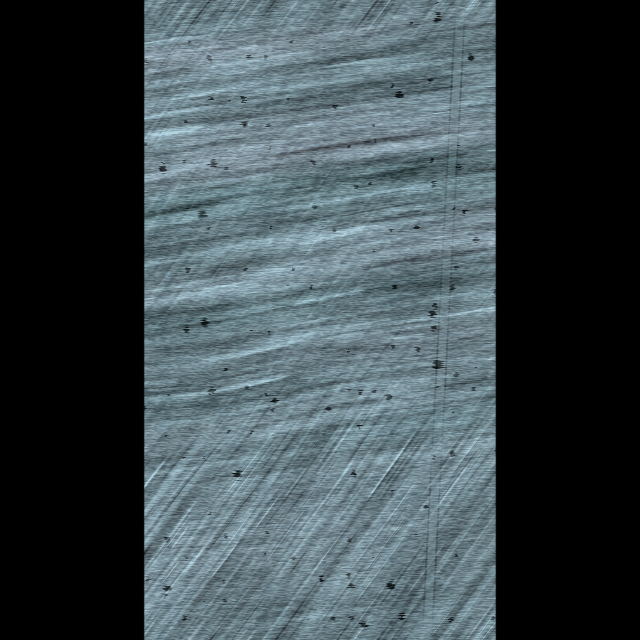
Write a WebGL 2 fragment shader that draws this texture.

```glsl
#version 300 es
precision highp float;
// Scratched blue-grey metal strip between two black side bands, tiling in both directions.
uniform vec2 u_resolution;
out vec4 fragColor;

float hash(vec2 p) {
    return fract(sin(dot(p, vec2(12.99, 78.23))) * 43758.55);
}

// Smooth random values along one row
float rowNoise(float along, float row) {
    along += 9.0 * hash(vec2(row, 3.7));
    float cell = floor(along);
    float f = fract(along);
    return mix(hash(vec2(cell, row)), hash(vec2(cell + 1.0, row)), f * f * (3.0 - 2.0 * f));
}

// Noise centred on zero; q.y wraps after one unit holding a whole number of rows
float streaks(vec2 q, float rows) {
    float y = q.y * rows;
    float f = fract(y);
    float low = floor(mod(floor(y) + 0.5, rows));
    float high = floor(mod(low + 1.5, rows));
    float a = rowNoise(q.x, low + rows);
    float b = rowNoise(q.x, high + rows);
    return mix(a, b, f * f * (3.0 - 2.0 * f)) - 0.5;
}

// Separate thin scratches, light or dark, one per segment of each row
float scratches(vec2 q, float rows) {
    float y = q.y * rows;
    float row = floor(mod(floor(y) + 0.5, rows)) + rows;
    float along = q.x + 9.0 * hash(vec2(row, 7.1));
    vec2 cell = vec2(floor(along), row);
    float centre = 0.3 + 0.4 * hash(cell + 0.3);
    float width = 0.08 + 0.2 * hash(cell + 1.7);
    float reach = 0.15 + 0.34 * hash(cell + 2.9);
    float across = 1.0 - smoothstep(0.0, width, abs(fract(y) - centre));
    float ends = 1.0 - smoothstep(reach * 0.6, reach, abs(fract(along) - 0.5));
    return across * ends * (2.0 * hash(cell + 5.3) - 0.9);
}

// Small dark pits with ragged outlines
float pits(vec2 p, float cells, float rough) {
    vec2 q = p * cells;
    vec2 cell = mod(floor(q), cells);
    vec2 centre = 0.3 + 0.4 * vec2(hash(cell + 0.6), hash(cell + 4.2));
    float radius = 0.05 + 0.12 * hash(cell + 8.4);
    float d = length(fract(q) - centre) + 0.15 * rough;
    return (1.0 - smoothstep(radius * 0.4, radius, d)) * step(0.8, hash(cell + 6.5));
}

void main() {
    vec2 p = gl_FragCoord.xy / u_resolution;
    float pixel = 1.0 / u_resolution.y;

    // Sheared coordinates of the two scratch directions
    float bend = 0.012 * streaks(vec2(p.x * 5.0, p.y), 5.0);
    vec2 shallow = vec2(p.x, p.y - 0.16 * p.x + bend);
    vec2 steep = vec2(p.x, p.y - 1.35 * p.x + 2.0 * bend);

    // Steep scratches rule the lower part, shallow ones the upper part
    float patches = streaks(vec2(p.x * 6.0, p.y), 7.0);
    float lower = 1.0 - smoothstep(0.2, 0.45, p.y + 0.2 * bend) + smoothstep(0.92, 1.0, p.y);
    float steepShare = clamp(0.22 + 0.7 * lower + 0.4 * patches, 0.1, 1.0);
    float shallowShare = 1.0 - 0.7 * lower;

    // Grain
    float grain = streaks(p * 190.0, 190.0);
    float coarse = streaks(p * 75.0, 75.0);
    float tone = 0.555 + 0.2 * grain + 0.14 * coarse + 0.07 * patches;

    // Shallow bands and scratches
    float bands = streaks(shallow * vec2(2.0, 1.0), 22.0);
    float lines = 0.22 * bands
        + 0.2 * streaks(shallow * vec2(5.0, 1.0), 70.0)
        + 0.2 * streaks(shallow * vec2(12.0, 1.0), 170.0)
        + 0.2 * scratches(shallow * vec2(3.0, 1.0), 34.0)
        + 0.16 * scratches(shallow * vec2(8.0, 1.0), 61.0);
    tone += shallowShare * lines;

    // Steep scratches
    float hatch = 0.15 * streaks(steep * vec2(5.0, 1.0), 45.0)
        + 0.25 * streaks(steep * vec2(12.0, 1.0), 120.0)
        + 0.23 * scratches(steep * vec2(6.0, 1.0), 37.0)
        + 0.2 * scratches(steep * vec2(11.0, 1.0), 64.0);
    tone += steepShare * hatch;

    // One long upright groove with dark rims, fading at its ends
    float d = abs(p.x - 0.667 - 0.053 * p.y);
    float wear = 0.7 + streaks(vec2(p.x * 3.0, p.y), 14.0);
    wear *= smoothstep(0.0, 0.06, p.y) * (1.0 - smoothstep(0.94, 1.0, p.y));
    float body = 1.0 - smoothstep(0.004, 0.007, d);
    float rim = 1.0 - smoothstep(0.0, 0.0025, abs(d - 0.0075));
    tone = mix(tone, 0.58 + 0.12 * grain, 0.6 * body * wear) - 0.12 * rim * wear;

    // Pits
    tone -= 0.35 * pits(p, 17.0, coarse) + 0.25 * pits(p + 0.37, 31.0, grain);
    tone = clamp(tone, 0.08, 0.88);

    // Blue-grey metal, slightly greener in the dark bands
    vec3 metal = tone * vec3(0.79, 0.94, 1.0);
    metal += vec3(-0.02, 0.005, 0.0) * (shallowShare * bands * -2.0);
    metal += 0.02 * coarse * vec3(1.0, 0.0, -1.0);

    float strip = 1.0 - smoothstep(-pixel, pixel, abs(p.x - 0.5) - 0.2747);
    fragColor = vec4(metal * strip, 1.0);
}
```
